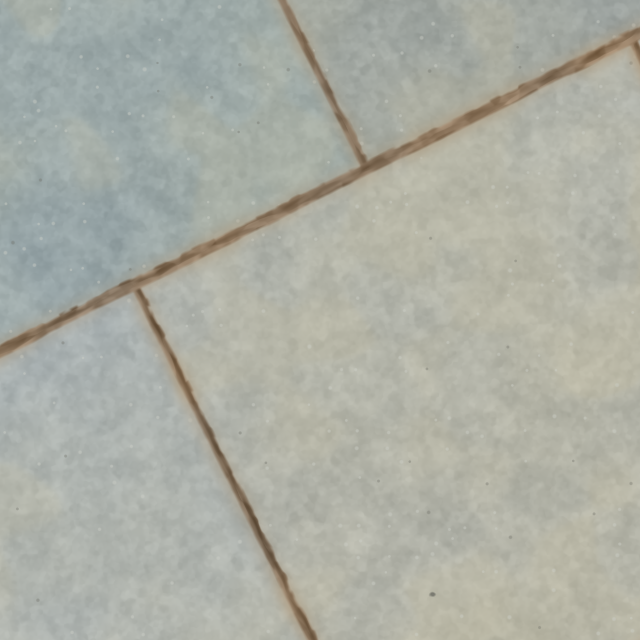
A three.js fragment shader for this texture:

```glsl
// Worn grey-green paving slabs in a tilted running bond, with sandy brown joints.
// The canvas is rotated into slab axes, alternate rows are shifted, and smooth
// cellular noise at several scales gives the mottling, grain, pits and joint wear.
varying vec2 vUv;

const float SLAB = 0.867;

vec2 hash2(vec2 p) {
  return fract(sin(vec2(dot(p, vec2(127.1, 311.7)), dot(p, vec2(269.5, 183.3)))) * 43758.5);
}

// Smooth cellular noise: random cell values blended by distance to their seeds.
float cells(vec2 p) {
  vec2 cell = floor(p);
  float sum = 0.0, total = 0.0;
  for (int j = -1; j <= 1; j++) {
    for (int i = -1; i <= 1; i++) {
      vec2 id = cell + vec2(float(i), float(j));
      vec2 toSeed = id + hash2(id) - p;
      float weight = exp(-6.0 * dot(toSeed, toSeed));
      sum += weight * hash2(id + 47.3).x;
      total += weight;
    }
  }
  return sum / total - 0.5;
}

// Sparse round specks, kept inside their cells; amount is the share of cells used.
float specks(vec2 p, float radius, float amount) {
  vec2 id = floor(p);
  vec2 offset = fract(p) - 0.25 - 0.5 * hash2(id + 9.1);
  float size = radius * (0.6 + 0.4 * hash2(id + 3.7).y);
  float present = step(1.0 - amount, hash2(id + 21.9).x);
  return present * (1.0 - smoothstep(size * 0.3, size, length(offset)));
}

void main() {
  // Slab axes, with the origin on the upper T junction.
  vec2 fromJunction = vUv - vec2(0.573, 0.736);
  vec2 along = vec2(0.895, 0.446);
  vec2 p = vec2(dot(fromJunction, along), dot(fromJunction, vec2(-along.y, along.x)));

  // Noise layers, from broad clouds to fine grain.
  float broad = cells(vUv * 4.0 + 2.7);
  float patches = cells(vUv * 11.0 + 15.0);
  float mottle = cells(vUv * 29.0 + 31.0);
  float grain = cells(vUv * 75.0 + 5.0);
  float fine = cells(vUv * 150.0 + 63.0);

  // Running bond: slab index and signed distances to the joints.
  vec2 q = p + 0.003 * vec2(mottle, patches) + 0.0015 * grain;
  float row = floor(q.y / SLAB);
  float lowerRow = mod(row, 2.0);
  float x = (q.x + 0.405 * lowerRow) / SLAB;
  float leftSlab = mod(floor(x), 2.0);
  float bed = (fract(q.y / SLAB + 0.5) - 0.5) * SLAB;
  float cross = (fract(x + 0.5) - 0.5) * SLAB;

  // Slab tint: bluer to the upper left, warmer to the lower right.
  vec3 stone = mix(vec3(0.645, 0.660, 0.625), vec3(0.695, 0.705, 0.670), lowerRow);
  stone += leftSlab * mix(vec3(-0.015, 0.010, 0.028), vec3(-0.012, 0.000, 0.018), lowerRow);
  float warmth = smoothstep(0.1, 1.3, vUv.x * 0.7 + 0.9 - vUv.y) - 0.45;
  stone += warmth * vec3(0.022, 0.004, -0.022);

  // Mottling, ochre stains, grain, pale flecks and dark pits.
  stone += broad * vec3(0.035, 0.022, -0.010) + patches * vec3(0.050, 0.040, 0.022);
  stone += mottle * vec3(0.048, 0.045, 0.040) + grain * 0.050 + fine * 0.030;
  float stain = smoothstep(0.04, 0.30, patches + 0.5 * broad);
  stone = mix(stone, vec3(0.715, 0.695, 0.600), stain * 0.20);
  float fleck = specks(vUv * 42.0, 0.20, 0.14);
  stone = mix(stone, vec3(0.80, 0.81, 0.78), fleck * 0.45);
  float pit = specks(vUv * 7.0 + 0.035 * grain, 0.050, 0.12);
  float smallPit = specks(vUv * 23.0 + 8.0, 0.10, 0.08);
  stone = mix(stone, vec3(0.42, 0.42, 0.39), max(pit * 0.8, smallPit * 0.35));

  // Pale sandy rims and a soft stain beside the joints.
  float bedDist = abs(bed);
  float crossDist = abs(cross);
  float bedStain = exp(-pow(bedDist / 0.019, 2.0));
  float crossStain = exp(-pow((cross + 0.003) / 0.016, 2.0));
  float rim = max(bedStain, crossStain) * (0.55 + 0.5 * patches);
  vec3 color = mix(stone, vec3(0.680, 0.600, 0.490), rim);

  // Mortar with streaks that run along each joint.
  float bedStreak = cells(vec2(q.x * 34.0, q.y * 170.0) + 11.0);
  float crossStreak = cells(vec2(q.x * 170.0, q.y * 34.0) + 77.0);
  float wear = 0.0025 * mottle + 0.002 * grain;
  float bedFill = 1.0 - smoothstep(0.0065, 0.0120, bedDist + wear);
  float crossFill = 1.0 - smoothstep(0.0035, 0.0095, crossDist + wear);

  vec3 mortar = vec3(0.555, 0.470, 0.380) + patches * vec3(0.08, 0.05, 0.02);
  vec3 bedColor = mortar + bedStreak * 0.16 + grain * 0.09;
  float bedCore = exp(-pow((bed - 0.002) / 0.0045, 2.0));
  bedColor -= bedCore * (0.06 + 0.10 * mottle);

  // Cross joints are narrower, with a dark groove that is deeper in lower rows.
  vec3 crossColor = mortar + crossStreak * 0.13 + grain * 0.07;
  float groove = exp(-pow((cross - 0.0015) / 0.0040, 2.0));
  crossColor -= groove * mix(0.05, 0.13, lowerRow);

  color = mix(color, crossColor, crossFill * 0.92);
  color = mix(color, bedColor, bedFill * 0.95);
  gl_FragColor = vec4(clamp(color, 0.0, 1.0), 1.0);
}
```
